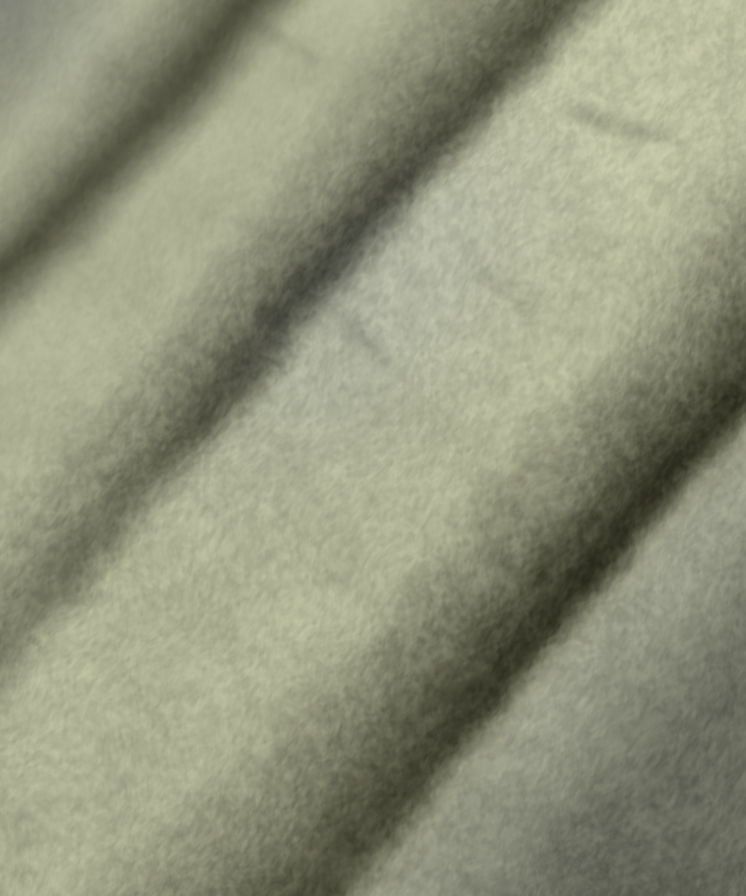
This texture is drawn by a Shadertoy shader. Its source:

```glsl
// Soft sage plush cloth falling in three diagonal folds.
// Each fold is shaded between two curves, its ridge and its shadowed edge;
// layered value noise adds the pile, mottling and soft creases.

const vec3 SHADE = vec3(0.24, 0.24, 0.18);
const vec3 LIGHT = vec3(0.74, 0.75, 0.63);
const vec3 SHEEN_TINT = vec3(-0.006, 0.000, 0.038);
const float CLOTH_LEVEL = 0.89;      // 0 = SHADE, 1 = LIGHT
const float PILE_SCALE = 190.0;      // fibres per canvas height
const float PILE_STRENGTH = 0.20;
const float MOTTLE_STRENGTH = 0.13;

float hash(vec2 p) {
    vec3 q = fract(vec3(p.xyx) * 0.1031);
    q += dot(q, q.yzx + 33.33);
    return fract((q.x + q.y) * q.z);
}

float noise(vec2 p) {
    vec2 i = floor(p), f = fract(p);
    f = f * f * (3.0 - 2.0 * f);
    return mix(mix(hash(i), hash(i + vec2(1, 0)), f.x),
               mix(hash(i + vec2(0, 1)), hash(i + vec2(1, 1)), f.x), f.y);
}

float fbm(vec2 p) {
    float sum = 0.0, amp = 0.5;
    for (int i = 0; i < 4; i++) {
        sum += amp * noise(p);
        p = mat2(1.6, 1.2, -1.2, 1.6) * p + 7.3;
        amp *= 0.5;
    }
    return sum;
}

// Horizontal position of a gently bent diagonal: k = (x at y0, slope, bend).
float curve(float y, float y0, vec3 k) {
    float d = y - y0;
    return k.x + d * (k.y + d * k.z);
}

// Darkness rises from ridge to edge, then fades over a soft distance.
float foldShadow(float x, float ridge, float edge, float soft) {
    float t = (x - ridge) / (edge - ridge);
    float rise = 0.42 * smoothstep(-0.25, 0.42, t) + 0.58 * smoothstep(0.3, 0.92, t);
    return rise * (1.0 - smoothstep(-0.3 * soft, soft, x - edge));
}

float glow(vec2 p, vec2 centre, vec2 radius) {
    vec2 d = p - centre;
    d = vec2(d.x + d.y, d.y - d.x) * 0.7071 / radius;
    return exp(-dot(d, d));
}

float crease(vec2 p, vec2 a, vec2 b, float width) {
    vec2 ab = b - a;
    float h = clamp(dot(p - a, ab) / dot(ab, ab), 0.0, 1.0);
    float d = length(p - a - ab * h) / width;
    return exp(-d * d) * smoothstep(0.0, 0.3, h) * smoothstep(1.0, 0.6, h);
}

void mainImage(out vec4 fragColor, in vec2 fragCoord) {
    vec2 p = fragCoord / iResolution.y;
    vec2 warp = vec2(fbm(p * 9.0), fbm(p * 9.0 + 31.0)) - 0.47;
    vec2 q = p + warp * 0.022;

    // Ridge and edge of the upper, middle and lower folds
    float ridgeA = curve(q.y, 0.8, vec3(0.005, 0.81, 0.0));
    float edgeA = curve(q.y, 0.8, vec3(0.118, 0.915, 0.0));
    float ridgeB = curve(q.y, 0.6, vec3(0.16, 0.818, -0.225));
    float edgeB = curve(q.y, 0.6, vec3(0.29, 0.86, 0.063));
    float ridgeC = curve(q.y, 0.4, vec3(0.51, 0.89, -0.229));
    float edgeC = curve(q.y, 0.3, vec3(0.615, 0.843, 0.12));

    float shadowA = foldShadow(q.x, ridgeA, edgeA, 0.075);
    float shadowB = foldShadow(q.x, ridgeB, edgeB, 0.055);
    float shadowC = foldShadow(q.x, ridgeC, edgeC, 0.045);
    float fadeB = mix(0.42, 0.80, smoothstep(0.25, 0.72, p.y));
    float fadeC = mix(0.70, 0.94, smoothstep(0.0, 0.3, p.y));

    // Broad light
    float level = CLOTH_LEVEL;
    level += 0.13 * glow(p, vec2(0.69, 0.92), vec2(0.25, 0.20));
    level -= 0.30 * smoothstep(0.02, -0.16, q.x - ridgeA);
    level -= 0.06 * smoothstep(0.25, 0.0, p.y);
    float beyond = q.x - edgeC;
    level -= smoothstep(-0.02, 0.04, beyond) * (0.16 + 0.36 * smoothstep(0.07, 0.28, beyond));
    level -= 0.76 * shadowA + fadeB * shadowB + fadeC * shadowC;

    // Pale seam inside the lower fold
    float seam = (q.x - mix(ridgeC, edgeC, 0.77)) / 0.012;
    level += 0.07 * exp(-seam * seam);

    // Shallow creases
    level -= 0.20 * crease(q, vec2(0.61, 0.885), vec2(0.78, 0.825), 0.011);
    level -= 0.10 * crease(q, vec2(0.52, 0.72), vec2(0.63, 0.63), 0.016);
    level -= 0.12 * crease(q, vec2(0.37, 0.66), vec2(0.45, 0.58), 0.014);
    level -= 0.10 * crease(q, vec2(0.28, 0.97), vec2(0.38, 0.92), 0.010);

    // Pile: short slanted fibres, softer in the out-of-focus corners
    float focus = 1.0 - 0.6 * smoothstep(0.25, 0.55, abs(p.x - p.y + 0.06));
    focus = max(focus, smoothstep(-0.1, 0.1, q.x - ridgeC));
    vec2 fibre = mat2(0.87, 0.35, -0.50, 0.55) * (p + warp * 0.03) * PILE_SCALE;
    float pile = 0.65 * noise(fibre) + 0.35 * noise(fibre * 1.9 + 17.0) - 0.5;
    float tufts = fbm(p * 48.0) - 0.47;
    float slope = clamp(shadowA + shadowB + shadowC, 0.0, 1.0);
    float roughness = 1.0 + 1.4 * slope * (1.0 - slope);
    level += focus * roughness * (PILE_STRENGTH * pile + 0.15 * tufts);
    level += MOTTLE_STRENGTH * (fbm(p * 13.0 + 4.0) - 0.47);

    // Cool sheen on the open cloth and the far corners
    float sheen = glow(p, vec2(0.42, 0.67), vec2(0.20, 0.10));
    sheen += 0.7 * smoothstep(0.0, 0.08, beyond) + glow(p, vec2(0.0, 1.0), vec2(0.12));
    vec3 color = mix(SHADE, LIGHT, clamp(level, -0.25, 1.18)) + SHEEN_TINT * sheen;
    fragColor = vec4(clamp(color, 0.0, 1.0), 1.0);
}
```
